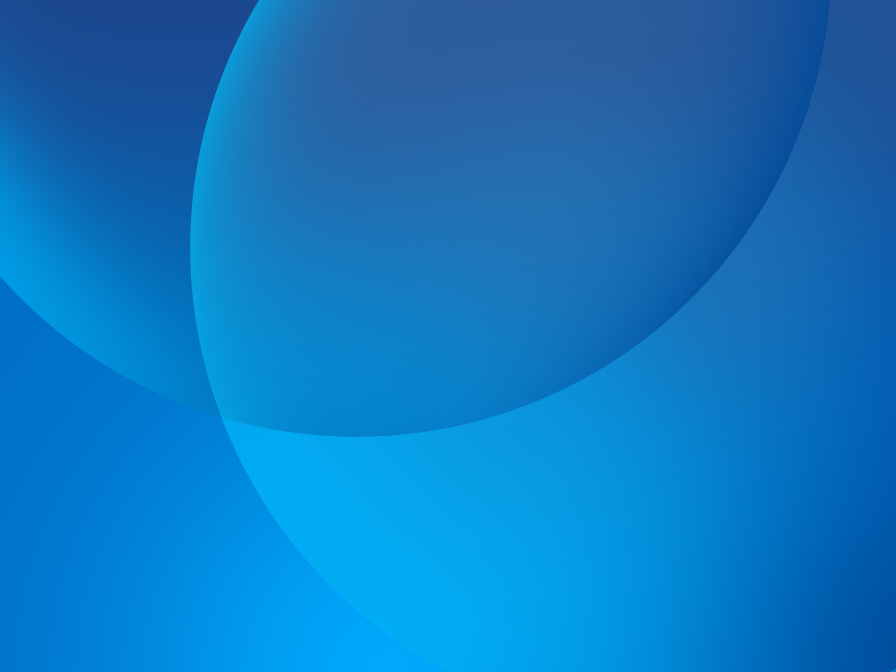
A WebGL 2 fragment shader for this background:

```glsl
#version 300 es
precision highp float;
// Two large overlapping translucent discs with glowing rims on a blue gradient.
uniform vec2 u_resolution;
out vec4 fragColor;

float glow(vec2 p, vec2 center, float radius) {
    vec2 q = (p - center) / radius;
    return exp(-dot(q, q));
}

// Soft light that decays with depth below a disc edge
float rim(float dist, float width) {
    return exp(min(dist, 0.0) / width);
}

float coverage(float dist) {
    return clamp(0.5 - dist * u_resolution.y, 0.0, 1.0);
}

// Open background at the lower left
vec3 backdrop(vec2 p) {
    return mix(vec3(0.0, 0.43, 0.77), vec3(0.0, 0.655, 0.98), glow(p, vec2(0.58, 0.0), 0.42));
}

// Upper disc alone: dark top, bright rim on its lower left side
vec3 upperDisc(vec2 p, float dist) {
    vec3 color = mix(vec3(0.01, 0.42, 0.72), vec3(0.11, 0.28, 0.56), smoothstep(0.45, 1.03, p.y));
    float strength = 1.0 - smoothstep(-0.05, 0.55, p.x);
    strength *= 1.0 - 0.85 * smoothstep(0.7, 1.05, p.y);
    return mix(color, vec3(0.0, 0.61, 0.89), strength * exp(-dist * dist / 0.021));
}

// Right disc alone: bright lower left falling to deep blue, with a pale haze
vec3 rightDisc(vec2 p) {
    vec3 deep = mix(vec3(0.0, 0.31, 0.66), vec3(0.12, 0.32, 0.59), smoothstep(0.45, 0.9, p.y));
    float falloff = smoothstep(0.1, 1.15, distance(p, vec2(0.5, 0.15)));
    vec3 color = mix(vec3(0.0, 0.685, 0.965), deep, falloff);
    color = mix(color, vec3(0.07, 0.56, 0.83), 0.5 * glow(p, vec2(0.74, 0.4), 0.26));
    color = mix(color, vec3(0.16, 0.44, 0.69), 0.6 * glow(p, vec2(1.08, 0.6), 0.22));
    return mix(color, vec3(0.0, 0.27, 0.57), 0.7 * glow(p, vec2(1.4, 0.0), 0.28));
}

// Overlap: vertical gradient, cyan rim on the left, shadowed rim on the right
vec3 overlap(vec2 p, float upperDist, float rightDist) {
    vec3 color = mix(vec3(0.01, 0.575, 0.86), vec3(0.18, 0.36, 0.61), smoothstep(0.32, 0.95, p.y));
    color = mix(color, vec3(0.17, 0.46, 0.71), 0.5 * glow(p, vec2(0.84, 0.64), 0.22));
    float shade = 0.25 + 0.65 * smoothstep(0.65, 1.2, p.x);
    color = mix(color, vec3(0.01, 0.29, 0.6), shade * rim(upperDist, 0.12));
    float lit = 1.0 - smoothstep(0.35, 0.75, p.x);
    return mix(color, vec3(0.02, 0.64, 0.88), 0.9 * lit * rim(rightDist, 0.075));
}

void main() {
    vec2 p = gl_FragCoord.xy / u_resolution.y;
    float upperDist = distance(p, vec2(0.53, 1.057)) - 0.707;
    float rightDist = distance(p, vec2(0.995, 0.632)) - 0.712;

    // Each disc divides the canvas, giving four smoothly joined regions
    float inUpper = coverage(upperDist);
    float inRight = coverage(rightDist);
    vec3 outside = mix(backdrop(p), upperDisc(p, upperDist), inUpper);
    vec3 inside = mix(rightDisc(p), overlap(p, upperDist, rightDist), inUpper);
    fragColor = vec4(mix(outside, inside, inRight), 1.0);
}
```
